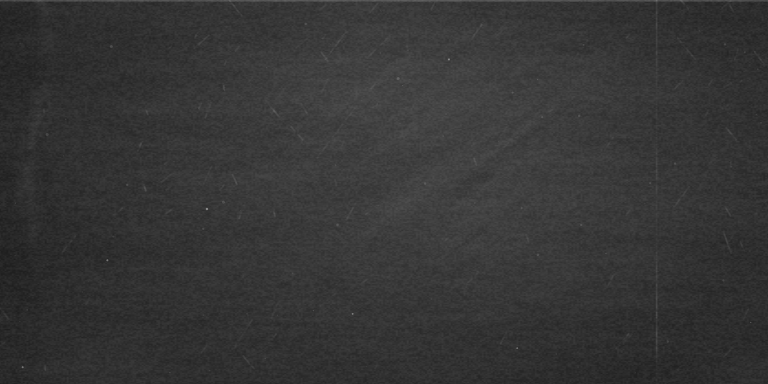
This texture is drawn by a Shadertoy shader. Its source:

```glsl
// A worn, wiped blackboard with chalk haze, fine grain, scratches and dust.
#define SLATE_DARK 0.176
#define SLATE_LIGHT 0.246
#define HAZE 0.010
#define STREAKS 0.016
#define WIPES 0.060
#define GRAIN 0.080
#define SCRATCHES 0.10
#define DUST 0.36
#define SEAM_X 1.71
#define WORN_X 0.10

float hash(vec2 p) {
    vec3 q = fract(p.xyx * vec3(0.1031, 0.103, 0.0973));
    q += dot(q, q.yzx + 33.33);
    return fract((q.x + q.y) * q.z);
}

vec2 hash2(vec2 p) {
    return vec2(hash(p), hash(p + 57.3));
}

// Smooth value noise, 0 to 1
float noise(vec2 p) {
    vec2 i = floor(p), f = fract(p);
    f = f * f * (3.0 - 2.0 * f);
    float low = mix(hash(i), hash(i + vec2(1, 0)), f.x);
    float high = mix(hash(i + vec2(0, 1)), hash(i + vec2(1, 1)), f.x);
    return mix(low, high, f.y);
}

mat2 rotation(float a) {
    return mat2(cos(a), -sin(a), sin(a), cos(a));
}

// Chalk haze from layered, warped sines, about -1 to 1
float haze(vec2 p) {
    float sum = 0.0, amp = 0.6;
    p *= vec2(2.6, 6.0);
    for (int i = 0; i < 5; i++) {
        sum += amp * sin(p.x + 1.4 * sin(p.y + 0.6)) * cos(p.y + sin(p.x * 0.7));
        p = rotation(0.5) * p * 1.8 + 2.7;
        amp *= 0.7;
    }
    return sum;
}

float segment(vec2 p, vec2 halfLine) {
    float t = clamp(dot(p, halfLine) / dot(halfLine, halfLine), -1.0, 1.0);
    return length(p - t * halfLine);
}

// Sparse short strokes, at most one per cell
float scratches(vec2 p, float scale, float density, float px) {
    vec2 id = floor(p * scale);
    vec2 rnd = hash2(id + scale * 7.0), shape = hash2(id + scale * 3.0 + 19.0);
    vec2 local = fract(p * scale) - mix(vec2(0.38), vec2(0.62), shape);
    float angle = mix(0.6, 1.25, shape.x);
    if (rnd.y > 0.75) angle = mix(1.6, 2.3, shape.y);
    vec2 halfLine = mix(0.08, 0.34, shape.y * shape.y) * vec2(cos(angle), sin(angle));
    float d = segment(local, halfLine) / scale;
    float line = 1.0 - smoothstep(0.0004, 0.0016 + px, d);
    return line * step(rnd.x, density) * mix(0.25, 1.0, rnd.y) * noise(p * 110.0);
}

// Chalk dust: one small round speck in some cells
float dust(vec2 p, float scale, float px) {
    vec2 id = floor(p * scale), rnd = hash2(id + scale);
    vec2 local = fract(p * scale) - mix(vec2(0.2), vec2(0.8), hash2(id + 81.0));
    float radius = mix(0.0008, 0.0036, pow(rnd.y, 4.0));
    float spot = 1.0 - smoothstep(radius - px * 0.5, radius + px * 0.7, length(local) / scale);
    return spot * step(rnd.x, 0.18) * mix(0.2, 1.0, rnd.y * rnd.y);
}

void mainImage(out vec4 fragColor, in vec2 fragCoord) {
    float px = 1.0 / iResolution.y;
    vec2 p = fragCoord * px;

    // Slate, lighter above the middle, darker at the sides and the foot
    float edge = length((p - vec2(1.08, 0.62)) / vec2(1.15, 0.78));
    float tone = mix(SLATE_LIGHT, SLATE_DARK, smoothstep(0.1, 1.0, edge));
    tone -= 0.022 * (1.0 - smoothstep(0.0, 0.2, p.x));

    // Haze and level eraser streaks
    tone += HAZE * haze(p);
    tone += STREAKS * (noise(p * vec2(2.5, 24.0)) - 0.5);
    tone += STREAKS * (noise(p * vec2(8.0, 90.0) + 9.0) - 0.5);

    // Slanted wipe marks
    vec2 wipe = rotation(0.62) * (p - vec2(1.18, 0.64));
    float stroke = noise(wipe * vec2(5.0, 46.0) + 40.0) * noise(wipe * vec2(4.0, 17.0));
    tone += WIPES * stroke * exp(-dot(wipe, wipe) * 10.0);

    // Fine grain, slightly drawn out sideways
    float grain = 0.65 * noise(p * vec2(210.0, 290.0)) + 0.35 * noise(p * vec2(85.0, 190.0) + 31.0);
    tone += GRAIN * (grain - 0.5);

    // Scratches, crowded at upper left of the middle and at the right
    float crowd = exp(-9.0 * dot(p - vec2(0.72, 0.8), p - vec2(0.72, 0.8)));
    crowd += 0.4 * smoothstep(1.6, 1.9, p.x);
    for (int i = 0; i < 4; i++) {
        float scale = 4.0 + 3.7 * float(i);
        tone += SCRATCHES * scratches(p + float(i) * 0.37, scale, 0.09 + 0.35 * crowd, px);
    }

    // Upright seam and the worn band at the left
    float patches = smoothstep(0.35, 0.9, noise(vec2(p.y * 7.0, 3.0)));
    float seam = 1.0 - smoothstep(0.0004, 0.0014 + px, abs(p.x - SEAM_X));
    tone += seam * (0.02 + 0.16 * patches * noise(p * vec2(9.0, 120.0)));
    float worn = exp(-pow((p.x - WORN_X - 0.03 * sin(p.y * 9.0)) * 45.0, 2.0));
    tone += 0.07 * worn * noise(p * vec2(60.0, 35.0)) * noise(vec2(p.y * 6.0, 8.0));

    // Dust and the pale upper rim
    tone += DUST * (dust(p, 8.0, px) + 0.3 * dust(p + 3.1, 17.0, px));
    tone += 0.13 * smoothstep(0.996 - px * 0.5, 0.996 + px * 0.5, p.y);

    fragColor = vec4(vec3(clamp(tone, 0.0, 1.0)), 1.0);
}
```
